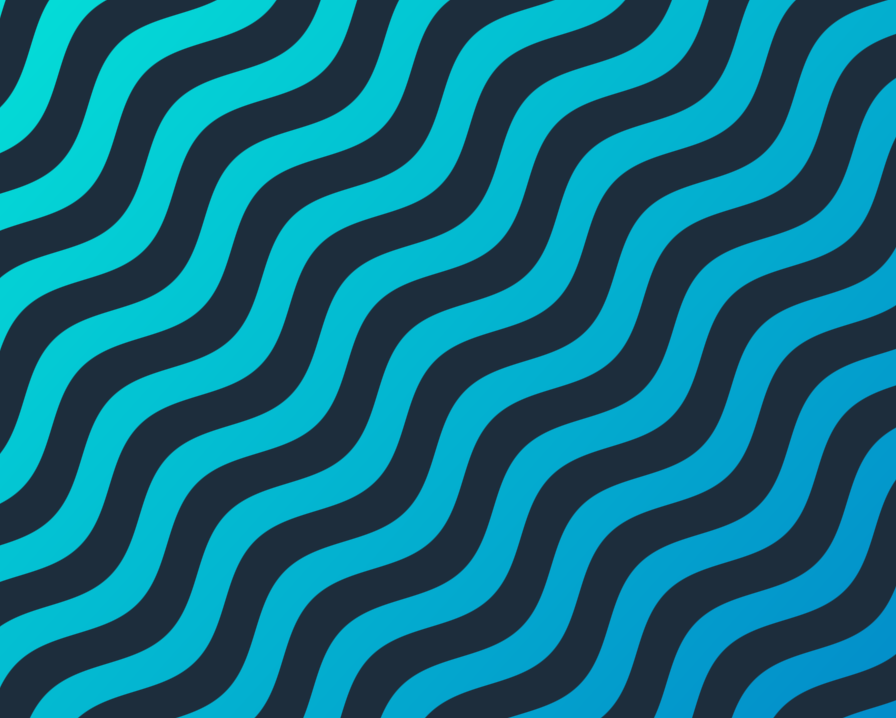
Write a Shadertoy shader that draws this pattern.

```glsl
const float TAU = 6.2831853;

// Turns canvas coordinates into along-wave and across-wave axes
vec2 diagonalAxes(vec2 p) {
    return vec2(p.x - p.y, p.x + p.y) * 0.70711;
}

// Coverage of evenly stacked bands; each is centred on a whole number
float bandMask(float phase, float fill) {
    float fromCentre = abs(fract(phase + 0.5) - 0.5);
    float soft = 0.7 * fwidth(phase);
    return 1.0 - smoothstep(-soft, soft, fromCentre - 0.5 * fill);
}

void mainImage(out vec4 fragColor, in vec2 fragCoord) {
    // Height units measured downwards from the top left corner
    vec2 p = vec2(fragCoord.x, iResolution.y - fragCoord.y) / iResolution.y;
    vec2 axes = diagonalAxes(p);

    // Sine ribbons repeated across the diagonal
    float sway = -0.0301 * cos(TAU * (axes.x - 0.0733) / 0.355);
    float phase = (axes.y - 0.1031 - sway) / 0.1139;
    float ribbon = bandMask(phase, 0.48);

    // Teal to blue gradient runs through all ribbons
    vec2 uv = vec2(p.x * iResolution.y / iResolution.x, p.y);
    float blend = dot(uv, vec2(0.58, 0.42));
    vec3 ribbonColor = mix(vec3(0.015, 0.87, 0.845), vec3(0.01, 0.55, 0.79), blend);
    vec3 background = vec3(0.115, 0.178, 0.235);

    fragColor = vec4(mix(background, ribbonColor, ribbon), 1.0);
}
```
